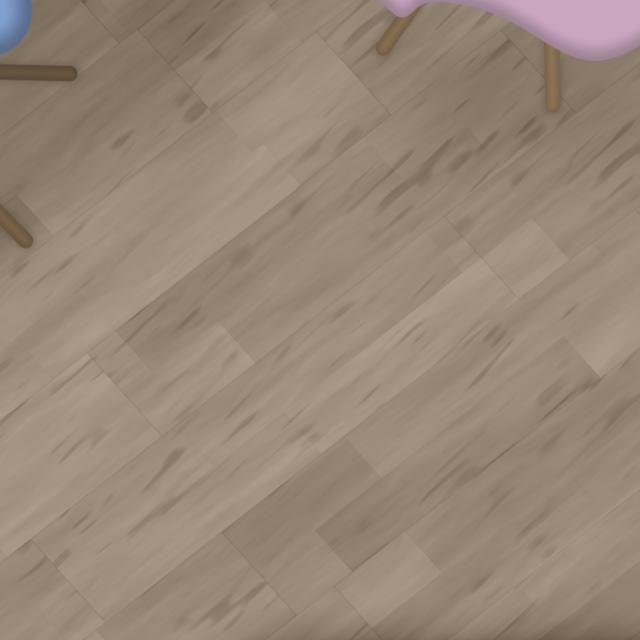
Give the GLSL for this texture, as a Shadertoy shader.

```glsl
// Grey-brown oak floor laid diagonally, with the edges of a pink and a blue chair.
// Boards are skewed cells with their own tone; stretched value noise makes bands,
// grain and dark flecks. Chairs are simple distance shapes with soft shadows.

#define BOARD_ANGLE 0.663
#define BOARD_SIZE vec2(0.82, 0.175)
#define BOARD_OFFSET 0.095
#define TONE_BASE 0.84
#define BAND_AMOUNT 0.42
#define GRAIN_AMOUNT 0.24
#define FLECK_AMOUNT 0.26
#define DARK_WOOD vec3(0.37, 0.31, 0.25)
#define LIGHT_WOOD vec3(0.655, 0.595, 0.525)
#define PINK_SEAT vec3(0.74, 0.61, 0.70)
#define BLUE_SEAT vec3(0.46, 0.57, 0.74)
#define LEG_WOOD vec3(0.49, 0.40, 0.29)

float hash(vec2 p) {
    vec3 q = fract(vec3(p.xyx) * 0.1031);
    q += dot(q, q.yzx + 33.33);
    return fract((q.x + q.y) * q.z);
}

float noise(vec2 p) {
    vec2 cell = floor(p), f = fract(p);
    f = f * f * (3.0 - 2.0 * f);
    float low = mix(hash(cell), hash(cell + vec2(1, 0)), f.x);
    float high = mix(hash(cell + vec2(0, 1)), hash(cell + vec2(1, 1)), f.x);
    return mix(low, high, f.y);
}

float fbm(vec2 p) {
    float sum = 0.0, weight = 0.5;
    for (int i = 0; i < 4; i++) {
        sum += weight * noise(p);
        p = p * 2.03 + 17.3;
        weight *= 0.5;
    }
    return sum / 0.9375;
}

// Staggered cells: xy = cell id, z = distance to end joint, w = to long seam
vec4 boardCell(vec2 p, vec2 size) {
    float row = floor(p.y / size.y);
    float along = p.x / size.x + hash(vec2(row, 4.7));
    vec2 f = vec2(fract(along), fract(p.y / size.y));
    vec2 edge = min(f, 1.0 - f) * size;
    return vec4(floor(along), row, edge);
}

float seam(float dist) {
    return 1.0 - smoothstep(0.0004, 0.0022, dist);
}

float woodTone(vec2 p) {
    vec4 board = boardCell(p, BOARD_SIZE);
    vec4 strip = boardCell(p + vec2(3.1, 0.0), BOARD_SIZE * vec2(0.6, 0.5));
    float boardTone = hash(board.xy + 11.0) - 0.5;
    float stripTone = hash(strip.xy + 31.0) - 0.5;

    // Wavering grain, shifted so that it breaks at each board
    vec2 g = p + 5.0 * vec2(hash(board.xy + 2.0), hash(board.xy + 8.0));
    g.y += 0.028 * (fbm(g * vec2(4.0, 9.0)) - 0.5);
    float band = fbm(g * vec2(1.8, 15.0) + stripTone * 3.0) - 0.5;
    float grain = fbm(g * vec2(9.0, 75.0)) - 0.5;
    float fine = noise(g * vec2(38.0, 190.0)) - 0.5;

    // Short thin flecks gathered in patches, tilted a little off the grain
    vec2 tilted = vec2(g.x, g.y - 0.10 * g.x);
    float fleck = smoothstep(0.66, 0.92, noise(tilted * vec2(17.0, 120.0)));
    fleck *= smoothstep(0.42, 0.70, fbm(g * vec2(5.0, 14.0) + 40.0));

    float tone = TONE_BASE + 0.12 * boardTone + 0.15 * stripTone;
    tone += BAND_AMOUNT * band + GRAIN_AMOUNT * grain + 0.05 * fine;
    tone -= FLECK_AMOUNT * fleck;
    return tone - 0.12 * seam(board.z) - 0.09 * seam(board.w) - 0.03 * seam(strip.z);
}

float roomShade(vec2 uv, float across) {
    float corner = 0.30 * smoothstep(0.40, 0.56, across) * smoothstep(0.75, 0.25, uv.x);
    vec2 seat = (uv - vec2(0.80, 0.86)) / vec2(0.22, 0.13);
    float under = 0.28 * exp(-dot(seat, seat));
    float bottom = 0.45 * exp(-uv.y / 0.028) * smoothstep(0.25, 0.55, uv.x);
    return corner + under + bottom;
}

void addLeg(inout vec3 color, vec2 uv, vec2 top, vec2 foot, float shade) {
    vec2 axis = foot - top, rel = uv - top;
    float h = clamp(dot(rel, axis) / dot(axis, axis), 0.0, 1.0);
    float dist = length(rel - axis * h);
    color *= 1.0 - 0.10 * (1.0 - smoothstep(0.008, 0.026, dist));
    vec3 wood = LEG_WOOD * shade * (1.08 - 14.0 * dist);
    color = mix(color, wood, 1.0 - smoothstep(0.0105, 0.0135, dist));
}

vec3 scene(vec2 uv) {
    // Floor coordinates: x along the boards, y across, with slanted end joints
    vec2 dir = vec2(cos(BOARD_ANGLE), sin(BOARD_ANGLE));
    vec2 p = vec2(dot(uv, dir), dot(uv, vec2(-dir.y, dir.x)) - BOARD_OFFSET);
    p.x += 0.07 * p.y;
    float tone = woodTone(p) - roomShade(uv, p.y + BOARD_OFFSET);
    vec3 color = mix(DARK_WOOD, LIGHT_WOOD, clamp(tone, -0.1, 1.06));

    addLeg(color, uv, vec2(0.645, 0.990), vec2(0.599, 0.925), 1.0);
    addLeg(color, uv, vec2(0.862, 0.940), vec2(0.864, 0.836), 1.05);
    addLeg(color, uv, vec2(-0.02, 0.888), vec2(0.109, 0.885), 0.78);
    addLeg(color, uv, vec2(-0.02, 0.685), vec2(0.040, 0.624), 0.9);

    // Pink seat rim: a broad sag and a small front lip
    float sag = (uv.x - 0.93) / 0.13, lip = (uv.x - 0.628) / 0.026;
    float depth = uv.y - 1.0 + 0.095 * exp(-sag * sag) + 0.027 * exp(-lip * lip);
    vec3 pink = PINK_SEAT * mix(0.84, 1.07, smoothstep(0.0, 0.035, depth));
    color = mix(color, pink, smoothstep(-0.0015, 0.0015, depth) * smoothstep(0.58, 0.61, uv.x));

    float shell = length((uv - vec2(-0.012, 0.985)) / vec2(1.0, 1.15)) - 0.062;
    vec3 blue = BLUE_SEAT * mix(1.1, 0.75, smoothstep(-0.045, 0.0, shell));
    return mix(color, blue, 1.0 - smoothstep(-0.0015, 0.0015, shell));
}

void mainImage(out vec4 fragColor, in vec2 fragCoord) {
    // Four samples per pixel smooth the board edges
    vec3 color = vec3(0.0);
    for (int i = 0; i < 4; i++) {
        vec2 offset = vec2(i % 2, i / 2) * 0.5 - 0.25;
        color += scene((fragCoord + offset) / iResolution.xy);
    }
    fragColor = vec4(color * 0.25, 1.0);
}
```
